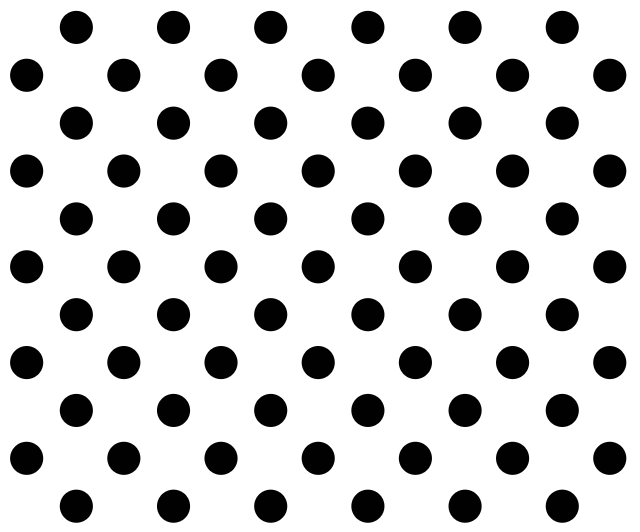
Reproduce this pattern procedurally as a Shadertoy shader.

```glsl
// Lengths are fractions of the canvas height
const float ROW_STEP = 0.0900;
const float COLUMN_STEP = 0.18268;
const float FIRST_ROW_Y = 0.0485;
const float EVEN_ROW_X = 0.1435;
const float ODD_ROW_X = 0.0501;
const float DOT_RADIUS = 0.0311;
const vec3 PAPER_COLOR = vec3(1.0);
const vec3 DOT_COLOR = vec3(0.005);

// Signed distance to the dot of the nearest staggered cell
float dotDistance(vec2 p) {
    float row = floor((p.y - FIRST_ROW_Y) / ROW_STEP + 0.5);
    float rowX = mod(row, 2.0) < 0.5 ? EVEN_ROW_X : ODD_ROW_X;
    float column = floor((p.x - rowX) / COLUMN_STEP + 0.5);
    vec2 center = vec2(rowX, FIRST_ROW_Y) + vec2(column * COLUMN_STEP, row * ROW_STEP);
    return length(p - center) - DOT_RADIUS;
}

void mainImage(out vec4 fragColor, in vec2 fragCoord) {
    vec2 p = fragCoord / iResolution.y;

    // Blend over one pixel at the rim
    float coverage = clamp(0.5 - dotDistance(p) * iResolution.y, 0.0, 1.0);
    fragColor = vec4(mix(PAPER_COLOR, DOT_COLOR, coverage), 1.0);
}
```
